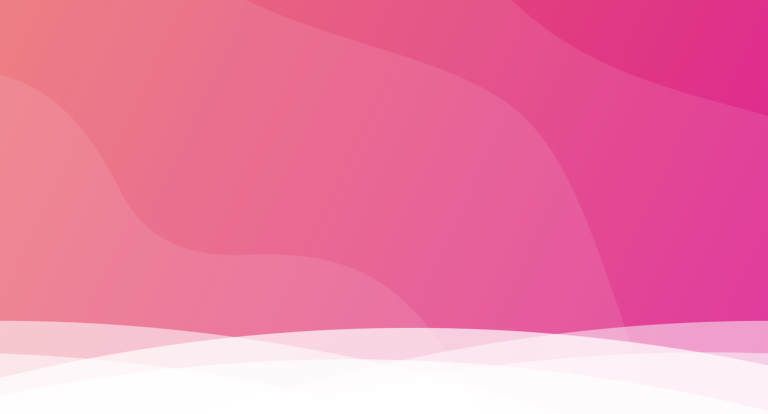
This background is drawn by a Shadertoy shader. Its source:

```glsl
const vec3 CORAL = vec3(0.913, 0.375, 0.400);
const vec3 MAGENTA = vec3(0.865, 0.140, 0.580);
const vec3 WHITE = vec3(1.0);
const float VEIL_OPACITY = 0.1;
const float ARC_BEND = 0.42;

vec2 bezier(vec2 a, vec2 b, vec2 c, vec2 d, float t) {
    float s = 1.0 - t;
    return s * s * s * a + 3.0 * s * s * t * b + 3.0 * s * t * t * c + t * t * t * d;
}

// Height of a left-to-right cubic at x, found by bisection
float curveHeight(float x, vec2 a, vec2 b, vec2 c, vec2 d) {
    float low = 0.0;
    float high = 1.0;
    for (int i = 0; i < 18; i++) {
        float middle = 0.5 * (low + high);
        if (bezier(a, b, c, d, middle).x < x) low = middle;
        else high = middle;
    }
    return bezier(a, b, c, d, 0.5 * (low + high)).y;
}

// Antialiased coverage of the area under a height
float below(float y, float height) {
    float gap = y - height;
    float blur = max(fwidth(gap), 1e-5) * 0.75;
    return 1.0 - smoothstep(-blur, blur, gap);
}

vec3 addVeil(vec3 color, float coverage, float opacity) {
    return mix(color, WHITE, coverage * opacity);
}

float upperSweep(float x) {
    return curveHeight(x, vec2(0.651, 1.031), vec2(0.749, 0.824),
                       vec2(0.898, 0.775), vec2(1.0, 0.720));
}

float middleSweep(float x) {
    vec2 joint = vec2(0.651, 0.763);
    float left = curveHeight(x, vec2(0.300, 1.019), vec2(0.423, 0.899),
                             vec2(0.560, 0.872), joint);
    float right = curveHeight(x, joint, vec2(0.749, 0.647),
                              vec2(0.777, 0.384), vec2(0.859, -0.029));
    return x < joint.x ? left : right;
}

float lowerSweep(float x) {
    vec2 slope = vec2(0.156, 0.541);
    vec2 shelf = vec2(0.3125, 0.384);
    float left = curveHeight(x, vec2(0.0, 0.819), vec2(0.078, 0.783),
                             vec2(0.124, 0.662), slope);
    float middle = curveHeight(x, slope, vec2(0.189, 0.420),
                               vec2(0.241, 0.382), shelf);
    float right = curveHeight(x, shelf, vec2(0.443, 0.396),
                              vec2(0.544, 0.353), vec2(0.630, -0.029));
    return x < slope.x ? left : (x < shelf.x ? middle : right);
}

float arcHeight(float x, vec2 peak) {
    float offset = x - peak.x;
    return peak.y - ARC_BEND * offset * offset;
}

// Two rows of three overlapping translucent arcs
vec3 addArcs(vec3 color, vec2 uv) {
    vec3 centers = vec3(0.0, 0.536, 1.0);
    vec3 tops = vec3(0.225, 0.208, 0.225);
    vec3 opacities = vec3(0.55, 0.70, 0.50);
    vec2 rowShift = vec2(-0.08, -0.076);
    for (int row = 0; row < 2; row++) {
        for (int i = 0; i < 3; i++) {
            vec2 peak = vec2(centers[i], tops[i]) + float(row) * rowShift;
            color = addVeil(color, below(uv.y, arcHeight(uv.x, peak)), opacities[i]);
        }
    }
    return color;
}

void mainImage(out vec4 fragColor, in vec2 fragCoord) {
    vec2 uv = fragCoord / iResolution.xy;

    // Diagonal base gradient
    float blend = 0.8 * uv.x + 0.2 * (1.0 - uv.y);
    vec3 color = mix(CORAL, MAGENTA, blend);

    // Nested pale sweeps
    color = addVeil(color, below(uv.y, upperSweep(uv.x)), VEIL_OPACITY);
    color = addVeil(color, below(uv.y, middleSweep(uv.x)), VEIL_OPACITY);
    color = addVeil(color, below(uv.y, lowerSweep(uv.x)), VEIL_OPACITY);

    // White waves along the bottom
    color = addArcs(color, uv);
    fragColor = vec4(color, 1.0);
}
```
